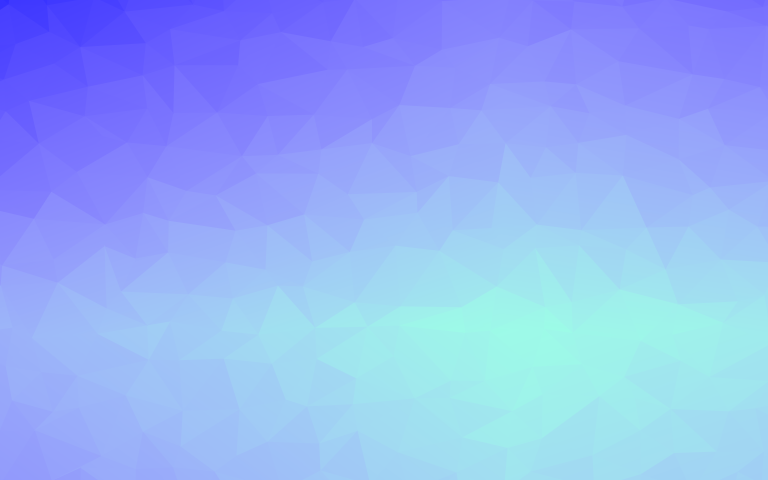
Reproduce this background procedurally as a Shadertoy shader.

```glsl
#define GRID vec2(17.0, 13.0)    // mesh cells across the canvas
#define JITTER 0.72              // vertex scatter within a cell
#define GLOW vec2(0.66, 0.32)    // brightest spot
#define FACET_TINT 0.034         // random shade range of facets
#define FACET_SLOPE 0.4          // share of smooth gradient inside a facet

vec2 hash22(vec2 p) {
    vec3 q = fract(p.xyx * vec3(0.1031, 0.1030, 0.0973));
    q += dot(q, q.yzx + 33.33);
    return fract((q.xx + q.yz) * q.zy);
}

// Brightness: a tilted ridge of light, falling off above and below
float lightField(vec2 uv) {
    float side = uv.x - GLOW.x;
    float ridge = 1.0 - (side < 0.0 ? -0.44 * side : 0.21 * side);
    float above = max(uv.y - GLOW.y, 0.0) / (1.0 - GLOW.y);
    float below = max(GLOW.y - uv.y, 0.0) / GLOW.y;
    return ridge - above * (0.6 - 0.1 * above) - 0.12 * below;
}

// Indigo through periwinkle and sky blue to mint
vec3 palette(float light) {
    float g = clamp(light, 0.0, 1.0);
    float warm = 0.85 - g;
    return vec3(0.63 - 0.97 * warm * warm, g, 1.0 - 0.1 * g * g * g * g);
}

// Mesh vertex in units of canvas height
vec2 vertex(vec2 cell, float aspect) {
    vec2 offset = (hash22(cell + 71.0) - 0.5) * JITTER;
    return (cell + offset) / GRID * vec2(aspect, 1.0);
}

float cross2(vec2 a, vec2 b) {
    return a.x * b.y - a.y * b.x;
}

float edgeDistance(vec2 p, vec2 a, vec2 b) {
    return cross2(normalize(b - a), p - a);
}

// Positive inside the triangle
float triangleDistance(vec2 p, vec2 a, vec2 b, vec2 c) {
    float turn = sign(cross2(b - a, c - a));
    return min(turn * edgeDistance(p, a, b),
           min(turn * edgeDistance(p, b, c), turn * edgeDistance(p, c, a)));
}

// Facet colour in rgb, weighted by its coverage in alpha
vec4 facet(vec2 p, vec2 a, vec2 b, vec2 c, vec2 id, float aspect) {
    float cover = clamp(0.5 + triangleDistance(p, a, b, c) * iResolution.y, 0.0, 1.0);
    vec2 spot = mix((a + b + c) / 3.0, p, FACET_SLOPE) / vec2(aspect, 1.0);
    float tint = (hash22(id + 19.0).x - 0.5) * FACET_TINT;
    return vec4(palette(lightField(spot) + tint), 1.0) * cover;
}

void mainImage(out vec4 fragColor, in vec2 fragCoord) {
    float aspect = iResolution.x / iResolution.y;
    vec2 p = fragCoord / iResolution.y;
    vec2 home = floor(fragCoord / iResolution.xy * GRID);
    vec4 sum = vec4(0.0);

    // Split each nearby quad along its shorter diagonal
    for (int y = -1; y <= 1; y++) {
        for (int x = -1; x <= 1; x++) {
            vec2 cell = home + vec2(x, y);
            vec2 a = vertex(cell, aspect);
            vec2 b = vertex(cell + vec2(1.0, 0.0), aspect);
            vec2 c = vertex(cell + vec2(1.0, 1.0), aspect);
            vec2 d = vertex(cell + vec2(0.0, 1.0), aspect);
            vec2 id = cell * vec2(2.0, 1.0);
            vec2 nextId = id + vec2(1.0, 0.0);
            if (distance(a, c) < distance(b, d)) {
                sum += facet(p, a, b, c, id, aspect);
                sum += facet(p, a, c, d, nextId, aspect);
            } else {
                sum += facet(p, a, b, d, id, aspect);
                sum += facet(p, b, c, d, nextId, aspect);
            }
        }
    }
    fragColor = vec4(sum.rgb / max(sum.a, 0.001), 1.0);
}
```
